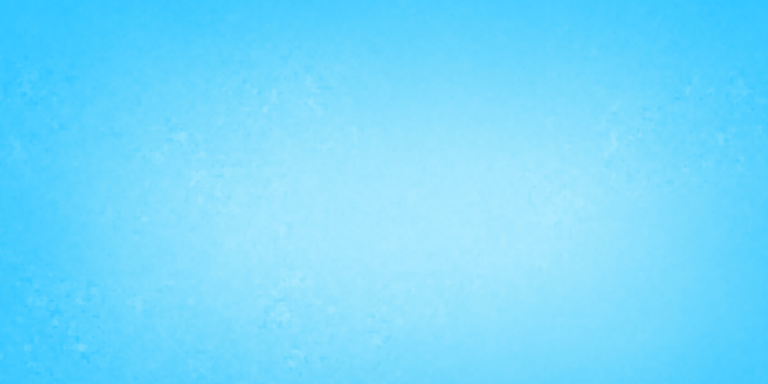
Give the GLSL for this background, as a Shadertoy shader.

```glsl
// A sky-blue plaster wall: a broad pale glow fading to saturated blue edges.
// A soft super-Gaussian sets the brightness; fractal noise adds cloudy drift,
// and clustered speckles give worn patches of light flecks and dark pits.

const vec3 DEEP_BLUE = vec3(0.19, 0.775, 1.00);
const vec3 MID_BLUE  = vec3(0.45, 0.850, 0.99);
const vec3 PALE_BLUE = vec3(0.67, 0.915, 0.995);

const vec2  GLOW_CENTER  = vec2(0.54, 0.42);  // fractions of the canvas
const vec2  GLOW_RADIUS  = vec2(0.48, 0.54);
const vec2  GLOW_FALLOFF = vec2(2.6, 2.27);
const float EDGE_LEVEL   = -0.10;
const float GLOW_LEVEL   = 1.02;

const float CLOUD_AMOUNT = 0.14;
const float GRAIN_AMOUNT = 0.07;
const float FLECK_AMOUNT = 0.22;
const float PIT_AMOUNT   = 0.16;
const float GRAIN_SCALE  = 105.0;             // cells per canvas height

// Worn patches: center, radius, strength
const int PATCH_COUNT = 7;
const vec4 PATCHES[PATCH_COUNT] = vec4[](
    vec4(0.34, 0.72, 0.13, 0.7), vec4(0.88, 0.67, 0.12, 0.9),
    vec4(0.38, 0.13, 0.16, 0.8), vec4(0.07, 0.12, 0.14, 0.8),
    vec4(0.05, 0.72, 0.10, 0.6), vec4(0.68, 0.42, 0.11, 0.4),
    vec4(0.22, 0.52, 0.16, 0.4));

float hash(vec2 p) {
    vec3 q = fract(vec3(p.xyx) * 0.1031);
    q += dot(q, q.yzx + 33.33);
    return fract((q.x + q.y) * q.z);
}

float noise(vec2 p) {
    vec2 cell = floor(p);
    vec2 f = fract(p);
    f = f * f * (3.0 - 2.0 * f);
    float low  = mix(hash(cell), hash(cell + vec2(1, 0)), f.x);
    float high = mix(hash(cell + vec2(0, 1)), hash(cell + vec2(1, 1)), f.x);
    return mix(low, high, f.y);
}

float fbm(vec2 p) {
    float sum = 0.0;
    float weight = 0.5;
    for (int i = 0; i < 5; i++) {
        sum += weight * noise(p);
        p = mat2(1.6, 1.2, -1.2, 1.6) * p + 17.3;
        weight *= 0.5;
    }
    return sum / 0.96875;
}

// Round soft bump, 1 at its center
float bump(vec2 uv, vec2 center, vec2 radius) {
    vec2 d = (uv - center) / radius;
    return exp(-dot(d, d));
}

// Broad glow with two faint brighter lobes
float glow(vec2 uv) {
    vec2 d = pow(abs(uv - GLOW_CENTER) / GLOW_RADIUS, GLOW_FALLOFF);
    float level = EDGE_LEVEL + GLOW_LEVEL * exp(-d.x - d.y);
    level += 0.09 * bump(uv, vec2(0.31, 0.46), vec2(0.14, 0.22));
    level += 0.08 * bump(uv, vec2(0.73, 0.42), vec2(0.13, 0.20));
    return level;
}

// Where the surface is rough
float wear(vec2 uv) {
    float amount = 0.15;
    for (int i = 0; i < PATCH_COUNT; i++) {
        vec4 spot = PATCHES[i];
        amount += spot.w * bump(uv, spot.xy, spot.z * vec2(1.0, 1.3));
    }
    return min(amount, 1.0);
}

void mainImage(out vec4 fragColor, in vec2 fragCoord) {
    vec2 uv = fragCoord / iResolution.xy;
    vec2 p = fragCoord / iResolution.y;

    // Base brightness and cloudy drift
    float level = glow(uv);
    level += CLOUD_AMOUNT * (fbm(p * 4.0 + 3.7) - 0.5);

    // Fine grain, stronger on rough areas
    float roughness = wear(uv);
    float grain = noise(p * GRAIN_SCALE) + noise(p * GRAIN_SCALE * 0.53 + 41.0) - 1.0;
    level += GRAIN_AMOUNT * grain * (0.4 + roughness);

    // Light flecks and dark pits, gathered into clusters
    float cluster = roughness * smoothstep(0.35, 0.65, fbm(p * 13.0 + 9.1));
    float fleck = smoothstep(0.55, 0.80, fbm(p * 42.0 + 61.0));
    float pit = smoothstep(0.68, 0.90, noise(p * 74.0 + 23.0));
    level += cluster * (FLECK_AMOUNT * fleck - PIT_AMOUNT * pit);

    // Three-stop palette
    level = clamp(level, 0.0, 1.0);
    vec3 color = mix(DEEP_BLUE, MID_BLUE, min(level * 2.0, 1.0));
    color = mix(color, PALE_BLUE, max(level * 2.0 - 1.0, 0.0));
    fragColor = vec4(color, 1.0);
}
```
